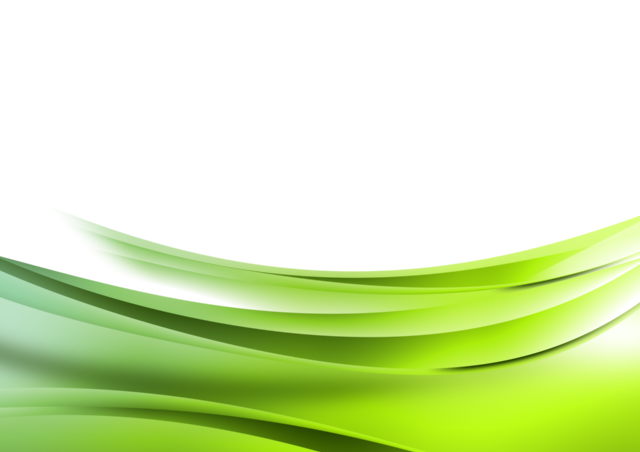
Reproduce this background procedurally as a WebGL 1 fragment shader.

```glsl
precision highp float;
// Overlapping silky green ribbons sweep across the lower part of a white page.
// Each ribbon hangs below a smooth quartic edge and is shaded between two tone
// profiles; soft bands, creases and a glow complete the folds.
uniform vec2 u_resolution;

const vec3 WHITE = vec3(1.0);
const vec3 DEEP  = vec3(0.13, 0.24, 0.0);
const vec3 TEAL  = vec3(0.58, 0.82, 0.64);
const vec3 LEAF  = vec3(0.53, 0.77, 0.36);
const vec3 GRASS = vec3(0.55, 0.80, 0.13);
const vec3 LIME  = vec3(0.67, 0.93, 0.04);
const vec3 ACID  = vec3(0.74, 0.99, 0.08);
const vec2 GLOW_CENTER = vec2(0.97, 0.265);
const vec2 GLOW_RADIUS = vec2(0.16, 0.09);
const float GLOW_STRENGTH = 0.95;
const float BAND_WIDTH = 0.036;
const float CREASE_WIDTH = 0.009;
const float VEIL_STRENGTH = 0.4;
const vec2 TAIL_FADE = vec2(0.06, 0.18);

// Quartic through five heights at x = 0, 1/4, 1/2, 3/4, 1
float edge(float x, float a, float b, float c, float d, float e) {
    float t = 4.0 * x;
    float k2 = t * (t - 1.0) / 2.0;
    float k3 = k2 * (t - 2.0) / 3.0;
    float k4 = k3 * (t - 3.0) / 4.0;
    return a + t * (b - a) + k2 * (c - 2.0 * b + a)
         + k3 * (d - 3.0 * c + 3.0 * b - a)
         + k4 * (e - 4.0 * d + 6.0 * c - 4.0 * b + a);
}

// Eased ramps through five stops at the same places
float tone(float x, float a, float b, float c, float d, float e) {
    float v = mix(a, b, smoothstep(0.0, 0.25, x));
    v = mix(v, c, smoothstep(0.25, 0.5, x));
    v = mix(v, d, smoothstep(0.5, 0.75, x));
    return mix(v, e, smoothstep(0.75, 1.0, x));
}

vec3 hue(vec2 p) {
    float x = p.x + 0.25 * (1.0 - smoothstep(0.0, 0.25, p.y));
    vec3 c = mix(TEAL, LEAF, smoothstep(0.0, 0.25, x));
    c = mix(c, GRASS, smoothstep(0.25, 0.5, x));
    c = mix(c, LIME, smoothstep(0.5, 0.75, x));
    return mix(c, ACID, smoothstep(0.75, 1.0, x));
}

float below(vec2 p, float top) {
    float px = 1.0 / u_resolution.y;
    return smoothstep(-px, px, top - p.y);
}

// Positive tones lighten the hue, negative tones deepen it
vec3 ribbon(vec3 under, vec2 p, float top, float bottom, float upper, float lower) {
    float s = clamp((top - p.y) / max(top - bottom, 0.001), 0.0, 1.0);
    float t = mix(upper, lower, s);
    vec3 c = mix(hue(p), WHITE, clamp(t, 0.0, 1.0));
    c = mix(c, DEEP, clamp(-t, 0.0, 1.0));
    return mix(under, c, below(p, top));
}

vec3 crease(vec3 under, vec2 p, float top, float strength) {
    float fall = exp(-pow(max(top - p.y, 0.0) / CREASE_WIDTH, 2.0));
    return mix(under, DEEP, fall * below(p, top) * strength);
}

void main() {
    vec2 p = gl_FragCoord.xy / u_resolution;
    float x = p.x;
    // Ribbon edges, from the highest to the lowest
    float crest  = edge(x, 0.591, 0.460, 0.4015, 0.425, 0.523);
    float hollow = edge(x, 0.567, 0.442, 0.387, 0.407, 0.482);
    float second = edge(x, 0.549, 0.440, 0.379, 0.3665, 0.444);
    float third  = edge(x, 0.512, 0.414, 0.357, 0.357, 0.442);
    float sweep  = edge(x, 0.433, 0.346, 0.306, 0.337, 0.429);
    float shade  = edge(x, 0.429, 0.313, 0.258, 0.276, 0.416);
    float fold   = edge(x, 0.4015, 0.278, 0.201, 0.193, 0.3315);
    float body   = edge(x, 0.3425, 0.249, 0.188, 0.177, 0.319);
    float swell  = edge(x, 0.140, 0.127, 0.063, -0.035, -0.142);
    float trough = edge(x, 0.098, 0.094, 0.048, -0.042, -0.160);
    float corner = edge(x, 0.0755, 0.070, 0.0, -0.123, -0.289);

    // Upper ribbons fading out to the left
    vec3 col = ribbon(WHITE, p, crest, hollow, tone(x, 0.7, 0.45, 0.42, 0.42, 0.45),
                      tone(x, 0.8, 0.42, 0.3, 0.35, 0.45));
    col = ribbon(col, p, hollow, second, tone(x, 0.8, 0.0, -0.7, -0.25, 0.5),
                 tone(x, 0.8, 0.0, -0.5, -0.15, 0.9));
    float veil = mix(0.388, 0.51, (x - 0.83) / 0.17);
    col = mix(col, WHITE, VEIL_STRENGTH * below(p, veil) * smoothstep(0.8, 0.9, x));
    col = ribbon(col, p, second, third, tone(x, 0.9, 0.08, 0.35, 0.3, 0.7),
                 tone(x, 1.0, 0.5, -0.05, -0.2, 0.5));
    col = ribbon(col, p, third, sweep, tone(x, 1.0, 0.12, 0.15, 0.2, 0.6),
                 tone(x, 1.3, 1.4, 0.6, 0.15, 1.1));
    col = crease(col, p, third, 0.85 * smoothstep(0.76, 0.83, x) * (1.0 - smoothstep(0.86, 1.0, x)));
    col = mix(WHITE, col, smoothstep(TAIL_FADE.x, TAIL_FADE.y, x + p.y - crest));

    // Broad middle ribbons and the dark hollow between them
    col = ribbon(col, p, sweep, shade, tone(x, -0.42, 0.15, -0.3, 0.15, 0.4),
                 tone(x, -0.3, 0.08, 0.45, 0.5, 1.1));
    col = ribbon(col, p, shade, fold, tone(x, -0.6, -0.85, -0.65, -0.2, 0.45),
                 tone(x, -0.4, -0.6, -0.35, 0.3, 1.1));
    col = ribbon(col, p, fold, body, tone(x, 0.2, 0.36, 0.3, 0.1, 0.6),
                 tone(x, -0.1, -0.1, 0.0, 0.1, 0.6));

    // Large lower body with a soft dark band and a bright glow
    col = ribbon(col, p, body, max(swell, 0.0), tone(x, 0.38, 0.22, 0.1, 0.25, 0.3),
                 tone(x, 0.28, -0.35, -0.15, -0.1, -0.28));
    float inBody = below(p, body);
    float bandLine = edge(x, 0.217, 0.149, 0.138, 0.173, 0.263);
    float band = exp(-pow((p.y - bandLine) / BAND_WIDTH, 2.0));
    col = mix(col, DEEP, band * inBody * tone(x, 0.42, 0.45, 0.42, 0.12, 0.0));
    vec2 g = (p - GLOW_CENTER) / GLOW_RADIUS;
    col = mix(col, WHITE, GLOW_STRENGTH * exp(-dot(g, g)) * inBody);
    col = crease(col, p, fold, smoothstep(0.66, 0.74, x) * (1.0 - 0.8 * smoothstep(0.82, 1.0, x)));

    // Small ribbons in the lower left corner
    col = ribbon(col, p, swell, trough, tone(x, 0.35, 0.2, 0.12, 0.0, 0.0),
                 tone(x, 0.0, -0.45, -0.25, 0.0, 0.0));
    col = ribbon(col, p, trough, corner, tone(x, 0.3, -0.75, -0.95, -0.5, 0.0),
                 tone(x, 0.05, -0.35, -0.75, -0.4, 0.0));
    col = ribbon(col, p, corner, 0.0, tone(x, 0.15, 0.15, 0.05, 0.0, 0.0),
                 tone(x, -0.1, -0.1, 0.0, 0.0, 0.0));
    gl_FragColor = vec4(col, 1.0);
}
```
